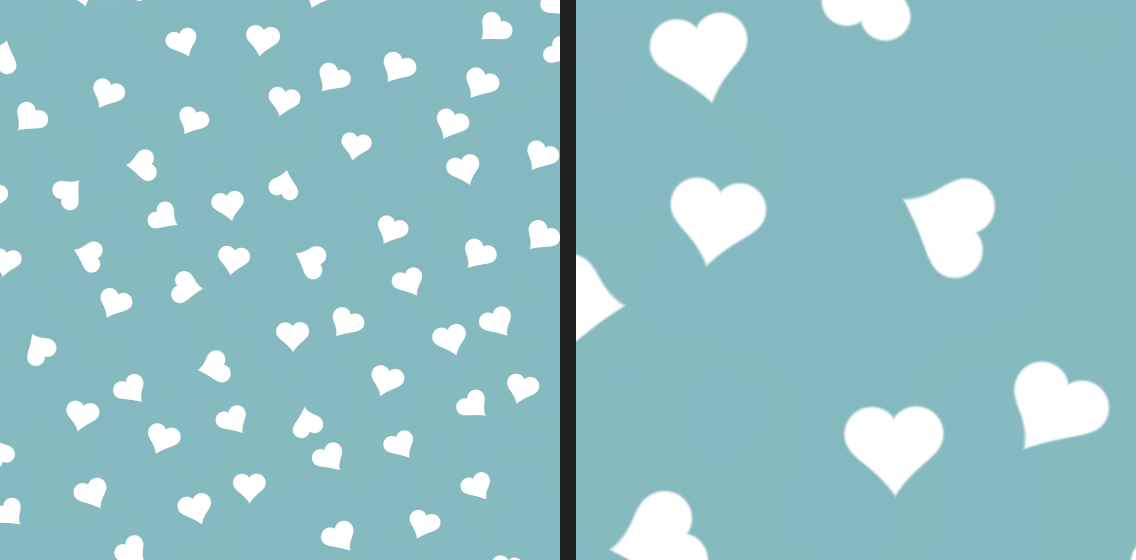
Left: the whole. Right: its middle third, enlarged.
A three.js fragment shader for this pattern:

```glsl
#define CELLS 7.5
#define JITTER 0.48
#define GRID_TILT 0.36
#define HEART_SIZE 0.048
#define SIZE_SPREAD 0.12
#define EDGE 0.0013
#define LOBE_RADIUS 0.33
#define MOTTLE 0.006
#define TEAL vec3(0.52, 0.73, 0.75)
#define WHITE vec3(1.0)

varying vec2 vUv;

float hash(vec2 p) {
  return fract(sin(dot(p, vec2(127.1, 311.7))) * 43758.5453);
}

float noise(vec2 p) {
  vec2 i = floor(p);
  vec2 f = fract(p);
  f = f * f * (3.0 - 2.0 * f);
  float low = mix(hash(i), hash(i + vec2(1.0, 0.0)), f.x);
  float high = mix(hash(i + vec2(0.0, 1.0)), hash(i + vec2(1.0)), f.x);
  return mix(low, high, f.y);
}

mat2 spin(float a) {
  float c = cos(a);
  float s = sin(a);
  return mat2(c, -s, s, c);
}

// Heart with its tip near the origin and lobes above; bend moves the tip sideways
float heart(vec2 p, float bend) {
  float drop = clamp(1.0 - p.y / 0.75, 0.0, 1.2);
  p.x = abs(p.x - bend * drop * drop);
  // Hollow the sides slightly towards the tip
  p.x += 0.035 * sin(3.14159 * clamp(p.y / 0.45, 0.0, 1.0));
  vec2 center = vec2(0.27, 0.75);
  float lobe = length(p - center) - LOBE_RADIUS;
  // Wedge whose sides are tangent to the lobes
  vec2 side = vec2(0.698, 0.716);
  float wedge = dot(p, vec2(side.y, -side.x));
  float body = max(wedge, max(dot(p, side) - 0.7256, p.y - center.y));
  return min(lobe, body);
}

// Mostly small tilts, with a few hearts turned far over
float heartAngle(float r) {
  float s = 2.0 * r - 1.0;
  return 0.75 * s + 2.2 * s * pow(abs(s), 8.0);
}

// Signed distance to the nearest scattered heart, in canvas units
float scatter(vec2 uv) {
  vec2 g = spin(GRID_TILT) * uv * CELLS + vec2(3.0, 11.0);
  vec2 base = floor(g);
  float d = 1.0;
  for (int j = -1; j <= 1; j++) {
    for (int i = -1; i <= 1; i++) {
      vec2 id = base + vec2(float(i), float(j));
      vec2 shift = vec2(hash(id), hash(id + 17.3)) - 0.5;
      vec2 delta = (g - id - 0.5 - JITTER * shift) / CELLS;
      float angle = heartAngle(hash(id + 41.9));
      float size = HEART_SIZE * (1.0 + SIZE_SPREAD * (hash(id + 73.1) - 0.5));
      vec2 p = spin(angle - GRID_TILT) * delta / size + vec2(0.0, 0.55);
      float bend = clamp(0.35 * angle, -0.15, 0.15);
      d = min(d, heart(p, bend) * size);
    }
  }
  return d;
}

void main() {
  // Faint mottling of the ground
  float tone = noise(vUv * 6.0) + noise(vUv * 14.0 + 5.0) - 1.0;
  vec3 ground = TEAL + MOTTLE * tone * vec3(1.0, 0.3, 0.6);

  float cover = 1.0 - smoothstep(-EDGE, EDGE, scatter(vUv));
  gl_FragColor = vec4(mix(ground, WHITE, cover), 1.0);
}
```
